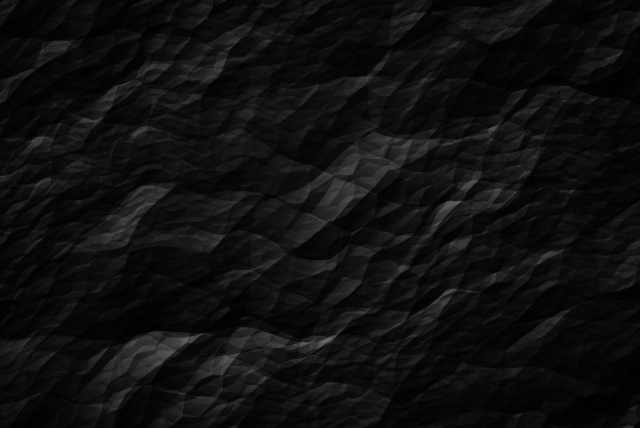
Give the GLSL for this texture, as a Shadertoy shader.

```glsl
const vec3 PAPER_TINT = vec3(1.0, 1.0, 1.005);
const float BASE_LIGHT = 0.086;
const vec2 LIGHT_DIR = vec2(-0.45, 0.89);

vec2 hash2(vec2 p, float seed) {
    vec3 q = fract(vec3(p.xyx) * vec3(0.1031, 0.1030, 0.0973) + seed * 0.173);
    q += dot(q, q.yzx + 33.33);
    return fract((q.xx + q.yz) * q.zy);
}

vec2 rotate(vec2 p, float angle) {
    float c = cos(angle), s = sin(angle);
    return vec2(c * p.x + s * p.y, c * p.y - s * p.x);
}

// Cellular relief: tilted facets that meet in sharp straight creases
float facets(vec2 p, float tilt, float seed) {
    vec2 cell = floor(p), local = p - cell;
    float top = -10.0;
    for (int y = -2; y <= 2; y++) {
        for (int x = -2; x <= 2; x++) {
            vec2 offset = vec2(x, y);
            vec2 centre = offset + 0.05 + 0.9 * hash2(cell + offset, seed);
            vec2 slope = (hash2(cell + offset, seed + 5.0) - 0.5) * tilt;
            vec2 d = local - centre;
            top = max(top, dot(slope, d) - dot(d, d));
        }
    }
    return top;
}

// Bends the straight creases a little
vec2 warp(vec2 p, float amount) {
    p += amount * sin(p.yx * vec2(9.0, 7.0) + vec2(0.7, 2.1));
    return p + 0.4 * amount * sin(p.yx * vec2(23.0, 27.0) + vec2(4.0, 1.3));
}

// Layers of facets, alternately raised and sunken, each along its own diagonal
float paperHeight(vec2 p) {
    vec2 bent = warp(p, 0.018);
    float height = 0.0, frequency = 3.1, weight = 0.42, side = 1.0;
    for (int i = 0; i < 6; i++) {
        float layer = float(i);
        float angle = 0.38 + 0.55 * sin(layer * 2.4);
        vec2 q = rotate(bent, angle) * frequency * vec2(0.85, 1.5);
        float strength = 0.85 + 0.45 * sin(p.x * 5.3 + layer * 1.9)
                                     * sin(p.y * 6.1 + layer * 2.7);
        height += side * strength * weight / frequency
                * facets(q + layer * 17.3, 1.7, layer);
        frequency *= 1.72;
        weight *= layer < 3.0 ? 0.99 : 0.74;
        side = -side;
    }
    return height;
}

// Slope towards the light, with a glint on ridges and a shadow in valleys
float reliefLight(vec2 p, vec2 direction, float reach, float glint) {
    vec2 halfStep = 0.5 * reach * direction;
    float near = paperHeight(p + halfStep);
    float far = paperHeight(p - halfStep);
    float middle = paperHeight(p);
    return (far - near + glint * (2.0 * middle - near - far)) / reach;
}

// Logarithm of the broad light: a vignette with soft diagonal swells
float broadLight(vec2 uv, float falloff) {
    vec2 c = (uv - vec2(0.47, 0.52)) * vec2(1.0, 0.88);
    float swell = sin(dot(uv, vec2(-4.5, 9.0)) + 0.6 * sin(uv.x * 7.0) + 0.9);
    return 0.16 * swell - falloff * dot(c, c);
}

void mainImage(out vec4 fragColor, in vec2 fragCoord) {
    vec2 uv = fragCoord / iResolution.xy;
    vec2 p = fragCoord / iResolution.y;

    float relief = reliefLight(p, LIGHT_DIR, 0.0048, 0.7);
    float value = BASE_LIGHT * exp(relief + broadLight(uv, 3.4));

    // Soft shoulder keeps the lit ridges dark grey
    value /= 1.0 + 1.9 * value;
    fragColor = vec4(PAPER_TINT * value, 1.0);
}
```
